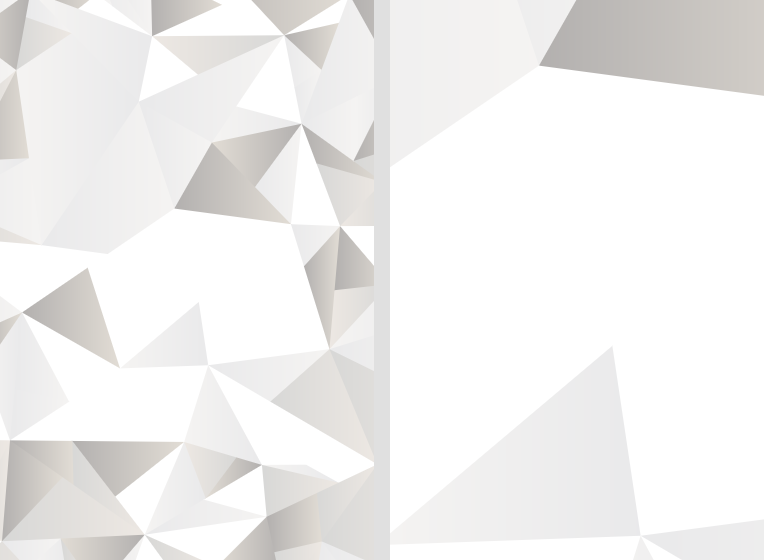
Left: the whole. Right: its middle third, enlarged.
Reproduce this background procedurally as a WebGL 2 fragment shader.

```glsl
#version 300 es
precision highp float;
precision highp int;
// Low-poly paper background: irregular triangles in white and warm greys, shaded left to right.

uniform vec2 u_resolution;
out vec4 fragColor;

// Layout, with the canvas as 1 wide and 1.5 high
const vec2 CANVAS = vec2(1.0, 1.5);
const vec2 MESH_HALF = vec2(0.67, 0.92);   // half extent of the mesh, beyond the canvas
const ivec2 CELLS = ivec2(5, 7);
const float JITTER = 0.80;                 // vertex scatter, in cells
const float ROW_SHIFT = 0.20;              // sideways stagger of alternate rows
const float CENTRE_GROWTH = 0.30;          // larger facets in the middle
const float SPLIT_CENTRE = 0.20;           // chance of cutting a facet in two
const float SPLIT_BORDER = 0.55;
const uint SEED = 29u;

// Tones: cumulative shares, then left and right colours
const float WHITE_UP_TO = 0.27;
const float PALE_UP_TO = 0.58;
const float MID_UP_TO = 0.82;
const float LARGE_IS_LIGHT = 0.14;
const float FLIP_CHANCE = 0.20;
const vec3 WHITE = vec3(1.0);
const vec3 PALE_LEFT = vec3(0.915, 0.915, 0.92);
const vec3 PALE_RIGHT = vec3(0.96, 0.955, 0.95);
const vec3 MID_LEFT = vec3(0.845, 0.845, 0.84);
const vec3 MID_RIGHT = vec3(0.93, 0.91, 0.89);
const vec3 DARK_LEFT = vec3(0.70, 0.69, 0.685);
const vec3 DARK_RIGHT = vec3(0.885, 0.865, 0.835);

struct Triangle { vec2 a, b, c; };         // counter-clockwise

uint mixBits(uint n) {
    n = n * 747796405u + 2891336453u;
    n = ((n >> ((n >> 28u) + 4u)) ^ n) * 277803737u;
    return (n >> 22u) ^ n;
}

float unit(uint n) { return float(mixBits(n) >> 8u) / 16777216.0; }

uint cellSeed(ivec2 cell) {
    return mixBits(uint(cell.x) + mixBits(uint(cell.y) + mixBits(SEED)));
}

float cross2(vec2 u, vec2 v) { return u.x * v.y - u.y * v.x; }

float area(Triangle t) { return 0.5 * cross2(t.b - t.a, t.c - t.a); }

// Scattered lattice point, spread out towards the middle
vec2 meshVertex(ivec2 cell) {
    uint s = cellSeed(cell);
    vec2 q = vec2(cell) + JITTER * (vec2(unit(s), unit(s + 1u)) - 0.5);
    q.x += (cell.y & 1) == 0 ? ROW_SHIFT : -ROW_SHIFT;
    q = 2.0 * q / vec2(CELLS) - 1.0;
    q *= 1.0 + CENTRE_GROWTH * (1.0 - abs(q));
    return 0.5 * CANVAS + q * MESH_HALF;
}

float insideEdge(vec2 p, vec2 a, vec2 b) {
    return cross2(b - a, p - a) / max(length(b - a), 1e-5);
}

float coverage(vec2 p, Triangle t, float pixel) {
    float d = min(insideEdge(p, t.a, t.b), min(insideEdge(p, t.b, t.c), insideEdge(p, t.c, t.a)));
    return clamp(0.5 + d / pixel, 0.0, 1.0);
}

// One half of a triangle cut from its longest side to the far corner
Triangle halfOf(Triangle t, int side, float cut) {
    float ab = distance(t.a, t.b), bc = distance(t.b, t.c), ca = distance(t.c, t.a);
    if (bc > ab && bc >= ca) t = Triangle(t.b, t.c, t.a);
    else if (ca > ab) t = Triangle(t.c, t.a, t.b);
    vec2 m = mix(t.a, t.b, cut);
    if (side == 0) t.b = m;
    else t.a = m;
    return t;
}

// Horizontal gradient across the facet
vec3 shade(vec2 p, Triangle t, uint seed) {
    float left = min(t.a.x, min(t.b.x, t.c.x));
    float right = max(t.a.x, max(t.b.x, t.c.x));
    float along = clamp((p.x - left) / max(right - left, 1e-5), 0.0, 1.0);
    if (unit(seed + 5u) < FLIP_CHANCE) along = 1.0 - along;
    float tone = unit(seed + 6u) + LARGE_IS_LIGHT * (0.5 - smoothstep(0.005, 0.06, area(t)));
    if (tone < WHITE_UP_TO) return WHITE;
    if (tone < PALE_UP_TO) return mix(PALE_LEFT, PALE_RIGHT, along);
    if (tone < MID_UP_TO) return mix(MID_LEFT, MID_RIGHT, along);
    return mix(DARK_LEFT, DARK_RIGHT, along);
}

// Colour and weight of the facets of one mesh triangle, cut up to twice
vec4 facets(vec2 p, Triangle base, uint seed, float pixel) {
    vec4 sum = vec4(0.0);
    if (coverage(p, base, pixel) <= 0.0) return sum;
    vec2 offset = (base.a + base.b + base.c) / (1.5 * CANVAS) - 1.0;
    float splitChance = mix(SPLIT_CENTRE, SPLIT_BORDER, smoothstep(0.3, 0.9, length(offset)));
    for (int leaf = 0; leaf < 4; leaf++) {
        Triangle t = base;
        uint s = seed;
        bool exists = true;
        for (int level = 0; level < 2; level++) {
            int side = (leaf >> level) & 1;
            if (unit(s + 2u) < splitChance) {
                t = halfOf(t, side, mix(0.32, 0.68, unit(s + 3u)));
                s = mixBits(s + 11u + uint(side));
            } else {
                exists = exists && side == 0;
                s = mixBits(s + 17u);
            }
        }
        if (exists) sum += coverage(p, t, pixel) * vec4(shade(p, t, s), 1.0);
    }
    return sum;
}

// Both triangles of a mesh cell, cut along the sounder diagonal
vec4 cellFacets(vec2 p, ivec2 cell, float pixel) {
    vec2 a = meshVertex(cell), b = meshVertex(cell + ivec2(1, 0));
    vec2 c = meshVertex(cell + ivec2(1, 1)), d = meshVertex(cell + ivec2(0, 1));
    uint s = cellSeed(cell + ivec2(40));
    Triangle t1 = Triangle(a, b, c), t2 = Triangle(a, c, d);
    Triangle u1 = Triangle(a, b, d), u2 = Triangle(b, c, d);
    if (min(area(t1), area(t2)) < min(area(u1), area(u2)) * mix(0.5, 1.8, unit(s))) {
        t1 = u1;
        t2 = u2;
    }
    return facets(p, t1, mixBits(s + 1u), pixel) + facets(p, t2, mixBits(s + 2u), pixel);
}

void main() {
    vec2 p = gl_FragCoord.xy / u_resolution * CANVAS;
    float pixel = CANVAS.x / u_resolution.x;
    vec4 sum = vec4(WHITE, 1.0) * 1e-4;
    for (int i = 0; i < CELLS.x * CELLS.y; i++)
        sum += cellFacets(p, ivec2(i % CELLS.x, i / CELLS.x), pixel);
    fragColor = vec4(sum.rgb / sum.w, 1.0);
}
```
